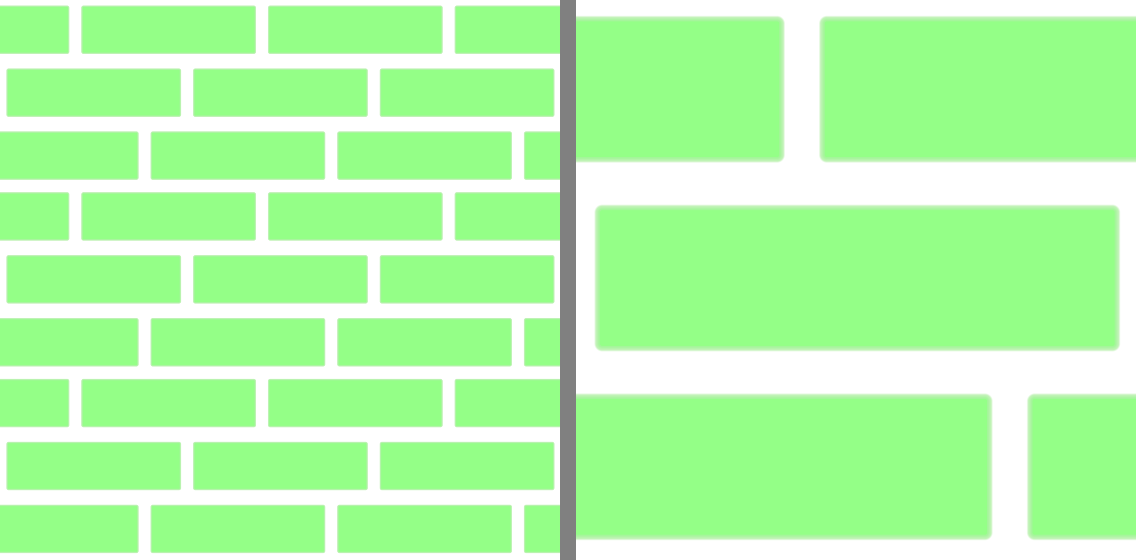
Left: the whole. Right: its middle third, enlarged.
This pattern is drawn by a Shadertoy shader. Its source:

```glsl
// Flat green bricks on white mortar: a tile of three staggered courses, repeated 3 x 3.
// Each course is a wrapped rounded-box distance; the nearest one gives the fill,
// a thin greyish rim and a soft outer edge.

// Signed distance to a rounded box centred on the origin.
float roundedBox(vec2 p, vec2 halfSize, float radius) {
    vec2 q = abs(p) - halfSize + radius;
    return length(max(q, 0.0)) + min(max(q.x, q.y), 0.0) - radius;
}

// Distance to the nearest brick; one tile is 256 units wide, y runs downward.
float brickDistance(vec2 p) {
    vec3 courseX = vec3(231.3, 128.6, 70.3);
    float d = 256.0;
    for (int i = 0; i < 3; i++) {
        vec2 centre = vec2(courseX[i], 40.8 + 86.3 * float(i));
        vec2 local = (fract((p - centre) / 256.0 + 0.5) - 0.5) * 256.0;
        d = min(d, roundedBox(local, vec2(119.6, 33.0), 3.0));
    }
    return d;
}

void mainImage(out vec4 fragColor, in vec2 fragCoord) {
    vec2 uv = fragCoord / iResolution.xy;
    vec2 p = vec2(uv.x, 1.0 - uv.y) * 3.0 * 256.0;
    float d = brickDistance(p);
    float halfPixel = 0.5 * 768.0 / min(iResolution.x, iResolution.y);

    // Rim pales toward the mortar
    vec3 fill = vec3(0.58, 1.0, 0.53);
    vec3 rim = mix(vec3(0.64, 0.96, 0.60), vec3(0.77, 0.95, 0.73), smoothstep(-2.0, 0.2, d));
    vec3 color = mix(fill, rim, smoothstep(-halfPixel, halfPixel, d + 2.0));

    // Soft outer edge into white mortar
    float edge = max(halfPixel, 0.6);
    color = mix(color, vec3(1.0), smoothstep(-edge, edge, d - 0.3));

    fragColor = vec4(color, 1.0);
}
```
